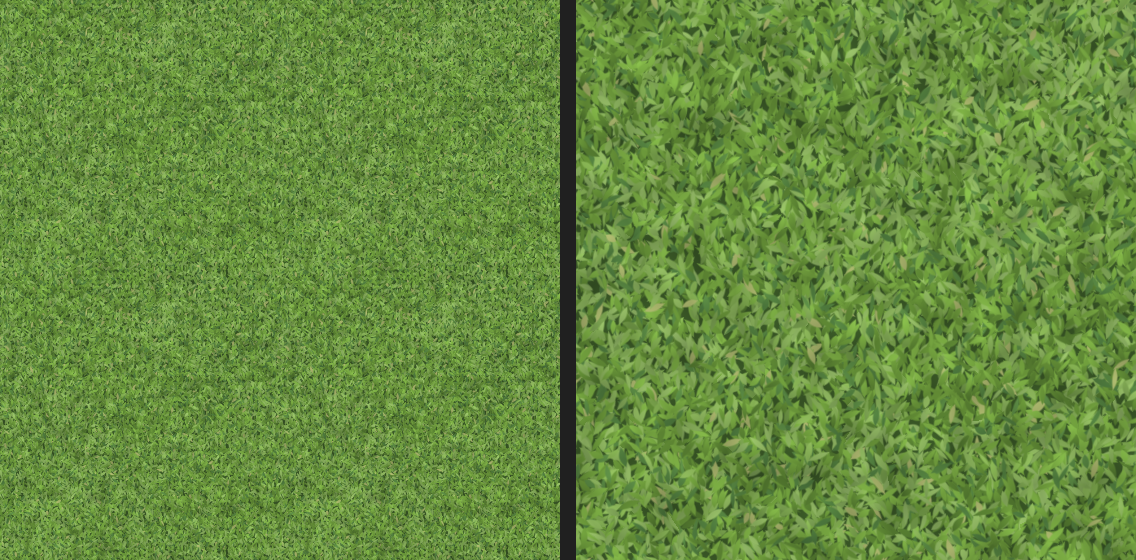
Left, the full canvas; right, a detail of the centre.
A WebGL 2 fragment shader for this texture:

```glsl
#version 300 es
precision highp float;

uniform vec2 u_resolution;
out vec4 fragColor;

const float TAU = 6.2831853;
const float TILES = 2.0;          // repeats across the canvas
const float BLADE_CELLS = 64.0;   // blade cells across one tile
const float CLUMP_CELLS = 22.0;   // tufts across one tile
const int LAYERS = 5;

const vec2 HALF_LENGTH = vec2(0.45, 0.9);   // in blade cells
const vec2 HALF_WIDTH = vec2(0.14, 0.27);
const float BEND = 0.25;
const float ANGLE_SPREAD = 2.5;
const float SOFTNESS = 0.1;

const float TONE_BASE = 0.1;
const float TONE_RANGE = 0.78;
const float LAYER_LIFT = 0.1;
const float PATCH_TONE = 0.07;
const float CLUMP_SHADE = 0.28;
const float PALE_SHARE = 0.32;
const float STRAW_SHARE = 0.025;
const float COOL_SHARE = 0.1;

const vec3 GAP = vec3(0.21, 0.32, 0.14);
const vec3 SHADE = vec3(0.27, 0.40, 0.16);
const vec3 LEAF = vec3(0.39, 0.555, 0.21);
const vec3 BRIGHT = vec3(0.49, 0.68, 0.27);
const vec3 PALE = vec3(0.60, 0.72, 0.45);
const vec3 STRAW = vec3(0.66, 0.67, 0.43);
const vec3 COOL = vec3(0.25, 0.42, 0.25);

// Three random values from a cell and a seed
vec3 hash3(vec2 cell, int seed) {
    uvec3 v = uvec3(uint(cell.x), uint(cell.y), uint(seed));
    v = v * 1664525u + 1013904223u;
    v.x += v.y * v.z; v.y += v.z * v.x; v.z += v.x * v.y;
    v ^= v >> 16u;
    v.x += v.y * v.z; v.y += v.z * v.x; v.z += v.x * v.y;
    return vec3(v >> 8u) / 16777216.0;
}

// Distance to the nearest wrapped cell point
float cellular(vec2 p, float cells) {
    vec2 base = floor(p);
    float nearest = 4.0;
    for (int y = -1; y <= 1; y++)
    for (int x = -1; x <= 1; x++) {
        vec2 cell = base + vec2(x, y);
        vec2 offset = cell + hash3(mod(cell, cells), 91).xy - p;
        nearest = min(nearest, dot(offset, offset));
    }
    return sqrt(nearest);
}

// Broad drifting patches from layered sines, periodic in one tile
float patches(vec2 uv, float phase) {
    vec2 p = uv * TAU;
    p += 0.6 * sin(p.yx * vec2(2.0, 3.0) + phase);
    float sum = sin(p.x + p.y + phase) + sin(2.0 * p.y - p.x + 1.7 * phase);
    sum += 0.7 * sin(3.0 * p.x + 2.0 * p.y + 2.3 * phase);
    sum += 0.6 * sin(5.0 * p.y - 4.0 * p.x + 3.1 * phase);
    return sum * 0.45;
}

vec3 bladeColor(float tone, vec3 pick, float pale) {
    vec3 color = mix(SHADE, LEAF, clamp(tone * 2.0, 0.0, 1.0));
    color = mix(color, BRIGHT, clamp(tone * 2.0 - 1.0, 0.0, 1.15));
    if (pick.y < pale) color = mix(color, PALE, 0.25 + 0.4 * pick.z);
    if (pick.y > 1.0 - STRAW_SHARE) color = mix(color, STRAW, 0.8);
    else if (pick.y > 1.0 - STRAW_SHARE - COOL_SHARE) color = mix(color, COOL, 0.6);
    return color;
}

// Paints one layer of scattered blades over the colour below
vec3 paintBlades(vec3 color, vec2 p, int layer, float patchTone, float pale, float edge) {
    vec2 base = floor(p);
    float height = float(layer) / float(LAYERS - 1);
    for (int y = -1; y <= 1; y++)
    for (int x = -1; x <= 1; x++) {
        vec2 cell = base + vec2(x, y);
        vec2 id = mod(cell, BLADE_CELLS);
        vec3 place = hash3(id, layer * 3 + 1);
        vec3 form = hash3(id, layer * 3 + 2);
        vec3 pick = hash3(id, layer * 3 + 3);

        float angle = TAU * 0.25 + (place.z - 0.5) * ANGLE_SPREAD;
        vec2 dir = vec2(cos(angle), sin(angle));
        vec2 q = p - cell - mix(vec2(0.1), vec2(0.9), place.xy);
        float along = dot(q, dir);
        float across = dot(q, vec2(-dir.y, dir.x));
        across += BEND * (form.z - 0.5) * along * along;

        float halfLength = mix(HALF_LENGTH.x, HALF_LENGTH.y, form.x);
        float t = along / halfLength;
        float width = mix(HALF_WIDTH.x, HALF_WIDTH.y, form.y) * (1.0 - t * t);
        float dist = max(abs(across) - width, abs(along) - halfLength);
        float cover = 1.0 - smoothstep(-edge, edge, dist);

        float tone = TONE_BASE + TONE_RANGE * pick.x + LAYER_LIFT * height;
        tone += patchTone + 0.12 * clamp(t, -1.0, 1.0);
        color = mix(color, bladeColor(tone, pick, pale), cover);
    }
    return color;
}

void main() {
    vec2 uv = fract(gl_FragCoord.xy / u_resolution * TILES);
    float pixel = BLADE_CELLS * TILES / min(u_resolution.x, u_resolution.y);
    float edge = max(SOFTNESS, 0.6 * pixel);

    // Lawn-wide drift in brightness and paleness
    float patchTone = PATCH_TONE * patches(uv, 0.8);
    float pale = PALE_SHARE + 0.14 * patches(uv, 4.1);

    vec3 color = GAP;
    for (int layer = 0; layer < LAYERS; layer++)
        color = paintBlades(color, uv * BLADE_CELLS, layer, patchTone, pale, edge);

    // Darker hollows between tufts
    float hollow = cellular(uv * CLUMP_CELLS, CLUMP_CELLS);
    color *= 1.0 + CLUMP_SHADE * (0.45 - hollow);
    fragColor = vec4(color, 1.0);
}
```
